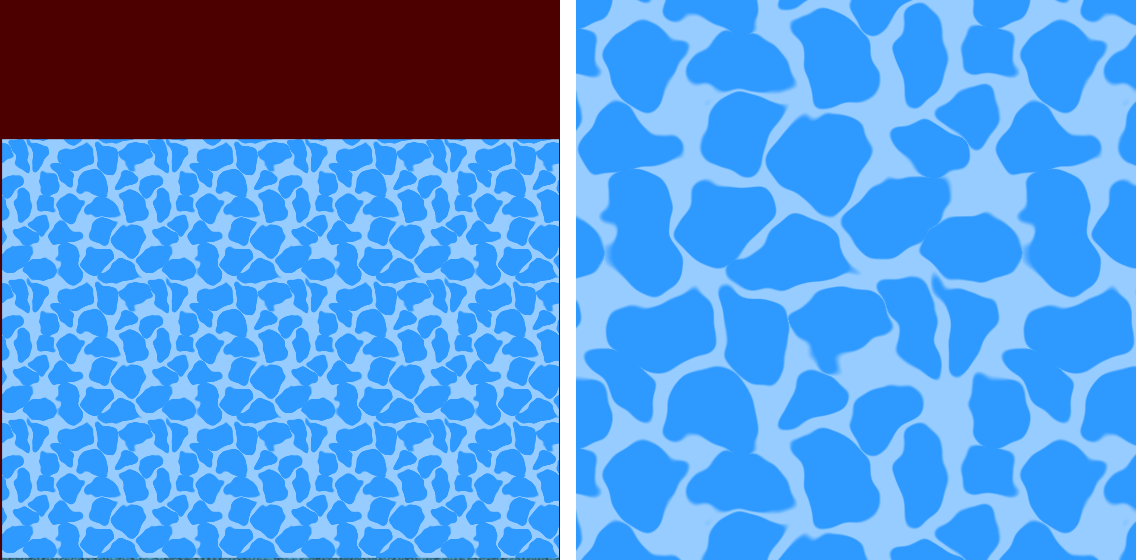
Left: the whole. Right: its middle third, enlarged.
Give the GLSL for this pattern, as a three.js fragment shader.

```glsl
// Tiled pool-water caustics, four tiles across and three down, below a dark red band.
varying vec2 vUv;

#define WATER vec3(0.18, 0.60, 1.00)
#define GLINT vec3(0.59, 0.80, 1.00)
#define BACKDROP vec3(0.30, 0.00, 0.00)
#define SILT vec3(0.22, 0.46, 0.56)
#define POOL_MIN vec2(0.0039, 0.0)     // lower left corner of the water
#define POOL_MAX vec2(0.9985, 0.7513)  // upper right corner of the water
#define TILE vec2(0.2487, 0.25)        // size of one repeat
#define CELLS 5.0                      // caustic cells along each side of a tile
#define LINE_WIDTH 0.037               // mean half width, in cells
#define WIDTH_VARIATION 0.17           // swelling and breaking of the lines
#define JOINT_SHARPNESS 9.0            // lower values give fatter junctions
#define SOFT 0.0009                    // edge smoothing, in canvas units

vec2 hash2(vec2 p) {
  vec3 q = fract(vec3(p.xyx) * vec3(0.1031, 0.1030, 0.0973));
  q += dot(q, q.yzx + 33.33);
  return fract((q.xx + q.yz) * q.zy);
}

float cornerSlope(vec2 corner, vec2 offset, float period, float seed) {
  float angle = 6.2832 * hash2(mod(corner, period) + seed).x;
  return dot(vec2(cos(angle), sin(angle)), offset);
}

// Gradient noise that wraps after a whole number of lattice steps.
float gradientNoise(vec2 p, float period, float seed) {
  vec2 i = floor(p), f = fract(p);
  vec2 u = f * f * f * (f * (f * 6.0 - 15.0) + 10.0);
  vec2 e = vec2(1.0, 0.0);
  float low = mix(cornerSlope(i, f, period, seed),
                  cornerSlope(i + e.xy, f - e.xy, period, seed), u.x);
  float high = mix(cornerSlope(i + e.yx, f - e.yx, period, seed),
                   cornerSlope(i + e.xx, f - e.xx, period, seed), u.x);
  return mix(low, high, u.y);
}

vec2 cellSite(vec2 cell) {
  return cell + 0.08 + 0.84 * hash2(mod(cell, CELLS) + 17.0);
}

// Distance to the cell borders, blended so that lines thicken where they meet.
float borderDistance(vec2 p) {
  vec2 home = floor(p), nearest = home, toNearest = vec2(8.0);
  for (int y = -1; y <= 1; y++) {
    for (int x = -1; x <= 1; x++) {
      vec2 cell = home + vec2(float(x), float(y));
      vec2 toSite = cellSite(cell) - p;
      if (dot(toSite, toSite) < dot(toNearest, toNearest)) {
        toNearest = toSite;
        nearest = cell;
      }
    }
  }
  float total = 0.0;
  for (int y = -2; y <= 2; y++) {
    for (int x = -2; x <= 2; x++) {
      if (x == 0 && y == 0) continue;
      vec2 toSite = cellSite(nearest + vec2(float(x), float(y))) - p;
      float d = dot(0.5 * (toSite + toNearest), normalize(toSite - toNearest));
      total += exp(-JOINT_SHARPNESS * d);
    }
  }
  return -log(total) / JOINT_SHARPNESS;
}

// Coverage of the light lines; uv runs from 0 to 1 over one tile.
float caustics(vec2 uv) {
  vec2 p = uv * CELLS;
  vec2 bend = vec2(gradientNoise(p, CELLS, 31.0), gradientNoise(p, CELLS, 47.0));
  vec2 ripple = vec2(gradientNoise(p * 3.0, CELLS * 3.0, 59.0),
                     gradientNoise(p * 3.0, CELLS * 3.0, 83.0));
  float halfWidth = LINE_WIDTH
    + WIDTH_VARIATION * gradientNoise(uv * 8.0, 8.0, 101.0);
  float d = borderDistance(p + 0.45 * bend + 0.12 * ripple) - halfWidth;
  float blur = SOFT * CELLS / TILE.x;
  return 1.0 - smoothstep(-blur, blur, d);
}

void main() {
  vec2 uv = fract((vUv - vec2(POOL_MIN.x, POOL_MAX.y)) / TILE);
  vec3 color = mix(WATER, GLINT, caustics(uv));

  // Speckled strip along the bottom
  float speckle = gradientNoise(vUv * 200.0, 200.0, 7.0);
  vec3 silt = SILT * (1.0 + 0.7 * speckle);
  color = mix(silt, color, smoothstep(0.004 - SOFT, 0.004 + SOFT, vUv.y));

  // Backdrop above the water and along its sides
  float inside = smoothstep(-SOFT, SOFT, vUv.x - POOL_MIN.x)
    * smoothstep(-SOFT, SOFT, POOL_MAX.x - vUv.x)
    * smoothstep(-SOFT, SOFT, POOL_MAX.y - vUv.y);
  gl_FragColor = vec4(mix(BACKDROP, color, inside), 1.0);
}
```
